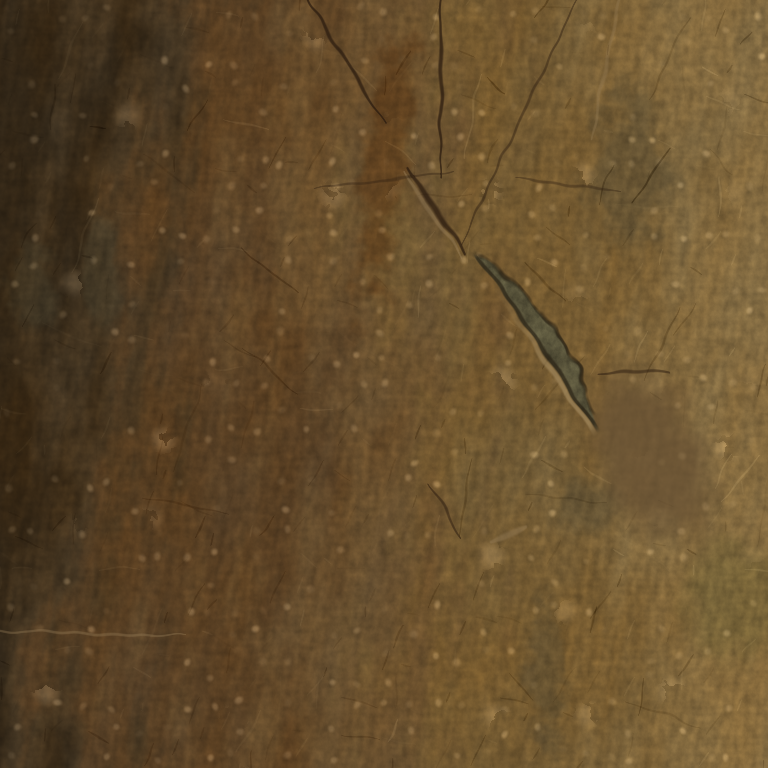
Write a three.js fragment shader that draws this texture.

```glsl
// Worn, scuffed brown hide: a dark-to-tan ramp disturbed by leaning streaks
// and gradient-noise grain, then stains, scattered scratches and specks,
// long cracks and one open diagonal gash.
varying vec2 vUv;

vec2 hash2(vec2 p) {
  vec3 q = fract(p.xyx * vec3(0.1031, 0.1030, 0.0973));
  q += dot(q, q.yzx + 33.33);
  return fract((q.xx + q.yz) * q.zy);
}

float gradDot(vec2 cell, vec2 offset, vec2 f) {
  float a = 6.2832 * hash2(cell + offset).x;
  return dot(vec2(cos(a), sin(a)), f - offset);
}

float noise(vec2 p) {
  vec2 i = floor(p), f = p - i;
  vec2 u = f * f * f * (f * (f * 6.0 - 15.0) + 10.0);
  return 1.4 * mix(
    mix(gradDot(i, vec2(0, 0), f), gradDot(i, vec2(1, 0), f), u.x),
    mix(gradDot(i, vec2(0, 1), f), gradDot(i, vec2(1, 1), f), u.x), u.y);
}

float fbm(vec2 p) {
  float sum = 0.0, amp = 0.55;
  for (int i = 0; i < 4; i++) {
    sum += amp * noise(p);
    p = mat2(1.6, 1.2, -1.2, 1.6) * p + 17.3;
    amp *= 0.55;
  }
  return sum;
}

// Soft segment of half width w, thinning toward its ends
float stroke(vec2 p, vec2 a, vec2 b, float w) {
  vec2 ab = b - a;
  float h = clamp(dot(p - a, ab) / dot(ab, ab), 0.0, 1.0);
  float taper = 0.45 + 0.55 * sin(3.1416 * h);
  return 1.0 - smoothstep(0.2, 1.0, length(p - a - ab * h) / (w * taper));
}

// Elliptical stain with a ragged rim
float stain(vec2 p, vec2 center, vec2 radius, float rag) {
  return 1.0 - smoothstep(0.45, 1.15, length((p - center) / radius) + rag);
}

// Random short scratches, one per cell: negative is dark, positive is light
float scratches(vec2 p, float cells, float w) {
  vec2 g = p * cells, id = floor(g);
  float sum = 0.0;
  for (int y = -1; y <= 1; y++)
    for (int x = -1; x <= 1; x++) {
      vec2 c = id + vec2(x, y), r = hash2(c + cells), s = hash2(c + 71.0);
      float angle = s.x < 0.65 ? 1.2 + 0.7 * (r.y - 0.5) : 2.3 + 0.9 * r.y;
      vec2 arm = vec2(cos(angle), sin(angle)) * (0.12 + 0.38 * r.x * r.x);
      float ink = (s.y < 0.6 ? -1.0 : 0.7) * fract(r.x * 7.3 + s.x);
      sum += ink * stroke(g, c + r - arm, c + r + arm, w * cells);
    }
  return sum;
}

float specks(vec2 p, float cells) {
  vec2 id = floor(p * cells), r = hash2(id + 9.0), s = hash2(id + 40.0);
  float d = length(fract(p * cells) - 0.25 - 0.5 * r);
  return step(0.6, s.x) * s.y * (1.0 - smoothstep(0.04, 0.22, d));
}

void main() {
  vec2 p = vUv;
  vec2 lean = vec2(p.x - 0.13 * p.y, p.y);
  float broad = fbm(p * 3.5 + 4.0), streak = fbm(lean * vec2(20.0, 3.5));
  float mottle = fbm(p * 19.0 + 30.0), grain = fbm(p * vec2(85.0, 70.0));

  // Tan ramp from the dark left edge to the pale right
  float tone = p.x + 0.07 * (0.5 - p.y) * (1.0 - p.x) + 0.16 * broad + 0.17 * streak + 0.08 * mottle;
  vec3 col = mix(vec3(0.20, 0.15, 0.085), vec3(0.28, 0.215, 0.13), smoothstep(0.0, 0.15, tone));
  col = mix(col, vec3(0.345, 0.245, 0.135), smoothstep(0.12, 0.26, tone));
  col = mix(col, vec3(0.41, 0.31, 0.18), smoothstep(0.24, 0.46, tone));
  col = mix(col, vec3(0.45, 0.35, 0.19), smoothstep(0.44, 0.68, tone));
  col = mix(col, vec3(0.52, 0.42, 0.25), smoothstep(0.66, 0.98, tone));
  col += vec3(0.025, 0.0, -0.025) * fbm(lean * vec2(12.0, 4.0) + 60.0);

  // Grey stains, a rusty drip and a smooth worn patch
  float rag = 0.8 * mottle;
  float grey = stain(p, vec2(0.76, 0.34), vec2(0.05, 0.04), rag) + stain(p, vec2(0.71, 0.12), vec2(0.03, 0.10), rag)
             + stain(p, vec2(0.04, 0.63), vec2(0.035, 0.07), rag) + stain(p, vec2(0.13, 0.65), vec2(0.025, 0.10), rag)
             + stain(p, vec2(0.82, 0.78), vec2(0.06, 0.11), rag);
  col = mix(col, vec3(0.31, 0.28, 0.20), 0.4 * min(grey, 1.0));
  col = mix(col, vec3(0.35, 0.22, 0.09), 0.6 * stain(lean, vec2(0.40, 0.79), vec2(0.035, 0.20), rag));
  float worn = stain(p + vec2(0.25 * (p.y - 0.4), 0.0), vec2(0.85, 0.41), vec2(0.085, 0.13), 0.3 * mottle);
  col = mix(col, vec3(0.41, 0.32, 0.20), 0.8 * worn);
  col = mix(col, vec3(0.43, 0.37, 0.20), 0.6 * stain(p, vec2(0.96, 0.22), vec2(0.08, 0.09), 0.3 * mottle));

  // Fine grain, scratches and specks
  float rough = 1.0 - 0.65 * worn;
  vec2 q = p + 0.004 * vec2(noise(p * 28.0), noise(p * 28.0 + 50.0));
  col *= 1.0 + rough * (0.17 * grain + 0.10 * noise(lean * vec2(110.0, 30.0)) + 0.05 * noise(p * vec2(25.0, 150.0)));
  float marks = scratches(q, 8.0, 0.0024) + 0.8 * scratches(q + 0.37, 19.0, 0.002);
  col += rough * marks * mix(0.05, 0.12, p.x) * vec3(1.0, 0.92, 0.72);
  col += rough * vec3(0.17, 0.15, 0.12) * (specks(q, 31.0) + 0.8 * specks(q + 0.2, 9.0) * step(0.0, mottle));

  // Long cracks, dark with a pale lip
  float dark = stroke(q, vec2(0.39, 1.02), vec2(0.50, 0.84), 0.0035) + stroke(q, vec2(0.53, 0.78), vec2(0.605, 0.67), 0.006)
             + stroke(q, vec2(0.574, 1.03), vec2(0.574, 0.77), 0.0035) + 0.6 * stroke(q, vec2(0.76, 1.02), vec2(0.60, 0.68), 0.003)
             + 0.5 * stroke(q, vec2(0.41, 0.755), vec2(0.59, 0.777), 0.003) + 0.5 * stroke(q, vec2(0.67, 0.767), vec2(0.81, 0.75), 0.003)
             + 0.7 * stroke(q, vec2(0.78, 0.515), vec2(0.87, 0.515), 0.004) + 0.7 * stroke(q, vec2(0.56, 0.37), vec2(0.60, 0.30), 0.003);
  float pale = 0.5 * stroke(q, vec2(0.81, 1.02), vec2(0.77, 0.82), 0.004) + 0.6 * stroke(q, vec2(-0.05, 0.18), vec2(0.24, 0.172), 0.003)
             + 0.7 * stroke(q, vec2(0.525, 0.775), vec2(0.60, 0.665), 0.004) + 0.7 * stroke(q, vec2(0.64, 0.295), vec2(0.685, 0.315), 0.007);
  col = mix(col, vec3(0.60, 0.50, 0.35), 0.6 * pale);
  col = mix(col, vec3(0.17, 0.11, 0.06), 0.75 * min(dark, 1.0));

  // Open gash: grey-green floor, shadowed upper wall, bright lower lip
  vec2 along = vec2(0.566, -0.824), g = q - vec2(0.615, 0.675);
  float t = dot(g, along) / 0.295, side = dot(g, vec2(0.824, 0.566));
  float width = 0.03 * sin(3.1416 * clamp(t, 0.0, 1.0)) + 0.006 * noise(p * 45.0);
  float span = smoothstep(0.0, 0.05, t) * (1.0 - smoothstep(0.93, 1.0, t));
  float inside = span * smoothstep(-0.002, 0.002, side) * (1.0 - smoothstep(-0.002, 0.002, side - width));
  col = mix(col, vec3(0.33, 0.32, 0.23) * (1.0 + 0.35 * grain + 0.3 * mottle), 0.9 * inside);
  float wall = 1.0 - smoothstep(0.001, 0.005, abs(side - width)), base = 1.0 - smoothstep(0.001, 0.004, abs(side - 0.002));
  col = mix(col, vec3(0.15, 0.12, 0.07), span * max(0.75 * wall * smoothstep(-0.3, 0.3, mottle + 0.1), 0.65 * base));
  float lip = 1.0 - smoothstep(0.001, 0.005, abs(side + 0.004));
  col = mix(col, vec3(0.62, 0.52, 0.35), 0.75 * lip * span * smoothstep(0.1, 0.7, t));

  gl_FragColor = vec4(clamp(col, 0.0, 1.0), 1.0);
}
```
